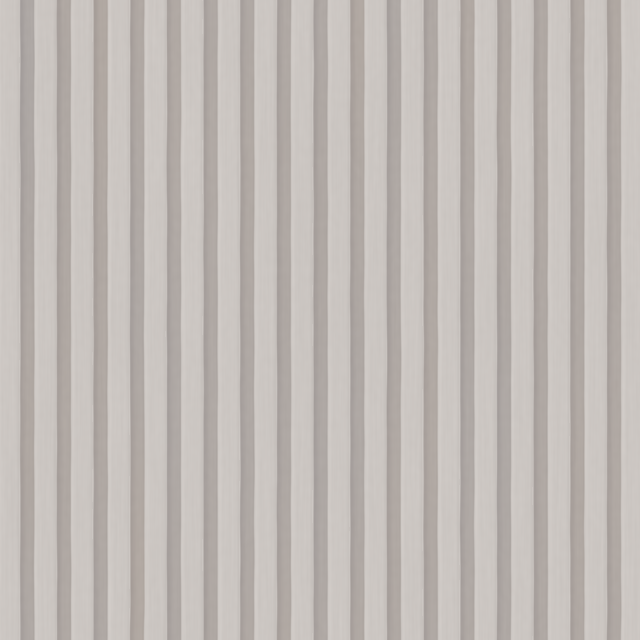
Write a Shadertoy shader that draws this texture.

```glsl
// Pale painted wooden slats with shadowed vertical grooves between them.

vec2 hashGradient(vec2 cell) {
    vec3 p = fract(cell.xyx * vec3(0.1031, 0.1030, 0.0973));
    p += dot(p, p.yzx + 33.33);
    return 2.0 * fract((p.xx + p.yz) * p.zy) - 1.0;
}

float gradientNoise(vec2 p) {
    vec2 i = floor(p), f = fract(p);
    vec2 w = f * f * f * (f * (f * 6.0 - 15.0) + 10.0);
    vec2 e = vec2(0.0, 1.0);
    float bottom = mix(dot(hashGradient(i), f),
                       dot(hashGradient(i + e.yx), f - e.yx), w.x);
    float top = mix(dot(hashGradient(i + e.xy), f - e.xy),
                    dot(hashGradient(i + e.yy), f - e.yy), w.x);
    return mix(bottom, top, w.y);
}

void mainImage(out vec4 fragColor, in vec2 fragCoord) {
    vec2 uv = fragCoord / iResolution.xy;

    // One cell holds a groove on the left and a slat on the right
    float x = (uv.x - 0.030) * 17.45;
    x += 0.02 * gradientNoise(vec2(floor(x) * 3.7 + 0.5, uv.y * 14.0));
    float index = floor(x);
    float u = fract(x);
    float grooveWidth = 0.41;
    float soft = max(0.025, 17.45 / iResolution.x);

    // Vertical wood grain, fine mottling and broad fading
    float grain = gradientNoise(uv * vec2(230.0, 7.0))
                + 0.6 * gradientNoise(uv * vec2(370.0, 24.0) + 41.0);
    float mottle = gradientNoise(uv * vec2(95.0, 70.0) + 17.0);
    float fade = gradientNoise(uv * vec2(5.0, 3.0) + 8.0);

    // Slat: bright left arris, slightly shaded right side
    vec3 slat = vec3(0.797, 0.776, 0.760);
    slat += 0.016 * exp(-pow((u - grooveWidth - 0.06) / 0.05, 2.0));
    slat -= 0.022 * smoothstep(0.90, 1.0, u);
    slat += 0.014 * grain + 0.008 * mottle + 0.008 * fade;

    // Groove: cast shadow on the left, lighter floor, thin crease on the right
    vec3 groove = mix(vec3(0.645, 0.616, 0.603), vec3(0.690, 0.661, 0.642),
                      smoothstep(0.02, 0.24, u));
    groove -= 0.018 * smoothstep(grooveWidth - 0.07, grooveWidth, u);
    groove += 0.010 * grain + 0.010 * mottle + 0.008 * fade;

    // Each groove drifts between a warm and a cool grey
    float tint = gradientNoise(vec2(index * 0.73 + 0.31, uv.y * 1.5 + 5.0));
    groove += tint * vec3(0.014, 0.002, -0.012);

    // Smooth edges on both sides of the groove
    float inGroove = smoothstep(-soft, soft, grooveWidth - u)
                   * smoothstep(0.0, 2.0 * soft, u);
    fragColor = vec4(mix(slat, groove, inGroove), 1.0);
}
```
